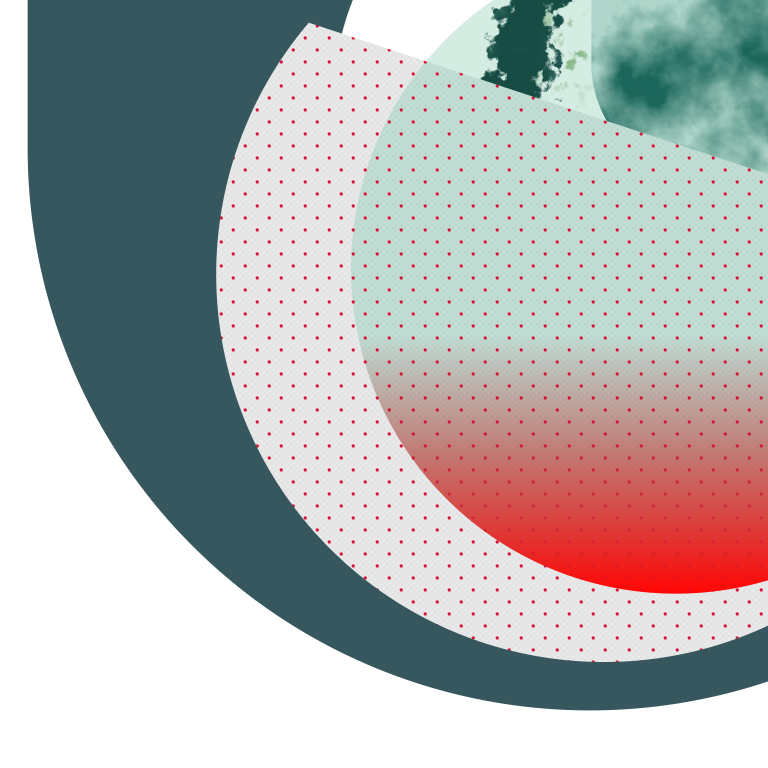
Reproduce this background procedurally as a Shadertoy shader.

```glsl
// Cropped collage: a dark U-shaped band holding a tilted, dotted bowl and a
// mint-to-red disc, with watercolour washes showing above the bowl's cut.
// Built from circle and line distances, a diagonal dot lattice and value noise.

#define BAND_COLOR  vec3(0.212, 0.341, 0.367)
#define BOWL_COLOR  vec3(0.900, 0.902, 0.905)
#define MINT_COLOR  vec3(0.750, 0.860, 0.825)
#define RED_COLOR   vec3(1.000, 0.035, 0.030)
#define DOT_COLOR   vec3(0.860, 0.080, 0.220)
#define WASH_PALE   vec3(0.690, 0.840, 0.795)
#define WASH_DEEP   vec3(0.110, 0.405, 0.360)
#define DOT_PITCH   32.0
#define DOT_RADIUS  0.0021
#define CUT_SLOPE   0.33

float hash(vec2 cell) {
    vec3 h = fract(vec3(cell.xyx) * 0.1031);
    h += dot(h, h.yzx + 33.33);
    return fract((h.x + h.y) * h.z);
}

float valueNoise(vec2 p) {
    vec2 cell = floor(p), f = fract(p);
    f = f * f * (3.0 - 2.0 * f);
    float low = mix(hash(cell), hash(cell + vec2(1, 0)), f.x);
    float high = mix(hash(cell + vec2(0, 1)), hash(cell + vec2(1, 1)), f.x);
    return mix(low, high, f.y);
}

float fbm(vec2 p) {
    float sum = 0.0, weight = 0.5;
    for (int i = 0; i < 5; i++) {
        sum += weight * valueNoise(p);
        p = mat2(1.6, 1.2, -1.2, 1.6) * p + 7.3;
        weight *= 0.5;
    }
    return sum;
}

// Coverage of a shape from its signed distance, one pixel wide
float cover(float d) {
    return clamp(0.5 - d * iResolution.y, 0.0, 1.0);
}

float circle(vec2 p, vec2 center, float radius) {
    return length(p - center) - radius;
}

float blob(vec2 p, vec2 center, float size) {
    vec2 d = (p - center) / size;
    return exp(-dot(d, d));
}

// Staggered dots: a square lattice turned by 45 degrees
float dots(vec2 p) {
    vec2 g = (p - vec2(0.3506, 0.6537)) * DOT_PITCH;
    vec2 f = fract(vec2(g.x + g.y, g.x - g.y) + 0.5) - 0.5;
    return cover(length(f) * 0.7071 / DOT_PITCH - DOT_RADIUS);
}

// Ragged trunk and soft-cornered panel painted on the pale disc
vec3 watercolour(vec3 base, vec2 p) {
    float grain = fbm(p * 70.0);
    float flow = fbm(p * 17.0 + 3.0);

    // Scattered foliage dabs beside the trunk
    float dabs = smoothstep(0.57, 0.72, grain) * blob(p, vec2(0.735, 0.94), 0.05);
    vec3 col = mix(base, vec3(0.47, 0.68, 0.46), dabs);

    // Trunk leaning left towards its foot
    float axis = 0.694 - 0.20 * (1.0 - p.y);
    float trunk = abs(p.x - axis) - 0.034 + 0.075 * (grain - 0.5);
    vec3 bark = mix(vec3(0.09, 0.30, 0.27), vec3(0.36, 0.58, 0.52),
                    smoothstep(0.45, 0.75, flow));
    col = mix(col, bark, smoothstep(0.006, -0.005, trunk));

    // Panel with pooled pigment
    float bend = max(0.915 - p.y, 0.0);
    float panel = 0.770 + 3.8 * bend * bend - p.x;
    float pigment = 1.7 * (flow - 0.5) + 0.30 * (grain - 0.5) + 0.40
        + 0.50 * blob(p, vec2(0.850, 0.875), 0.060)
        + 0.42 * blob(p, vec2(0.965, 0.920), 0.050)
        - 0.35 * blob(p, vec2(0.810, 0.990), 0.055)
        + 0.18 * smoothstep(-0.008, 0.0, panel);
    vec3 wash = mix(WASH_PALE, WASH_DEEP, clamp(pigment, 0.0, 1.0));
    return mix(col, wash, cover(panel));
}

void mainImage(out vec4 fragColor, in vec2 fragCoord) {
    vec2 p = fragCoord / iResolution.y;
    vec3 col = vec3(1.0);

    // Dark band, straight above its centre, with a white opening
    vec2 b = p - vec2(0.768, 0.807);
    col = mix(col, BAND_COLOR, cover(length(vec2(b.x, min(b.y, 0.0))) - 0.732));
    col = mix(col, vec3(1.0), cover(circle(p, vec2(0.7865, 0.870), 0.352)));

    // Pale upper disc and its paint
    float disc = cover(circle(p, vec2(0.880, 0.650), 0.423));
    vec3 paint = watercolour(vec3(0.835, 0.925, 0.890), p);
    col = mix(col, paint, disc);

    // Bowl: a circle sliced by the tilted cut
    float cut = dot(p - vec2(0.4036, 0.970), normalize(vec2(CUT_SLOPE, 1.0)));
    float bowl = cover(max(circle(p, vec2(0.7865, 0.643), 0.505), cut));

    // Disc gradient, greyed halfway, with a fine woven tint
    float t = clamp((0.564 - p.y) / 0.332, 0.0, 1.0);
    vec3 gradient = mix(MINT_COLOR, RED_COLOR, t);
    gradient.r -= 0.4 * t * (1.0 - t);
    vec3 fill = mix(BOWL_COLOR, gradient, disc);
    vec2 weave = cos(p * DOT_PITCH * 25.1327);
    fill += 0.02 * weave.x * weave.y * (1.0 - t * disc);

    float dotFade = 1.0 - 0.65 * disc * smoothstep(0.3, 1.0, t);
    fill = mix(fill, DOT_COLOR * (1.0 - 0.12 * t * disc), dots(p) * dotFade);
    col = mix(col, fill, bowl);

    fragColor = vec4(clamp(col, 0.0, 1.0), 1.0);
}
```
